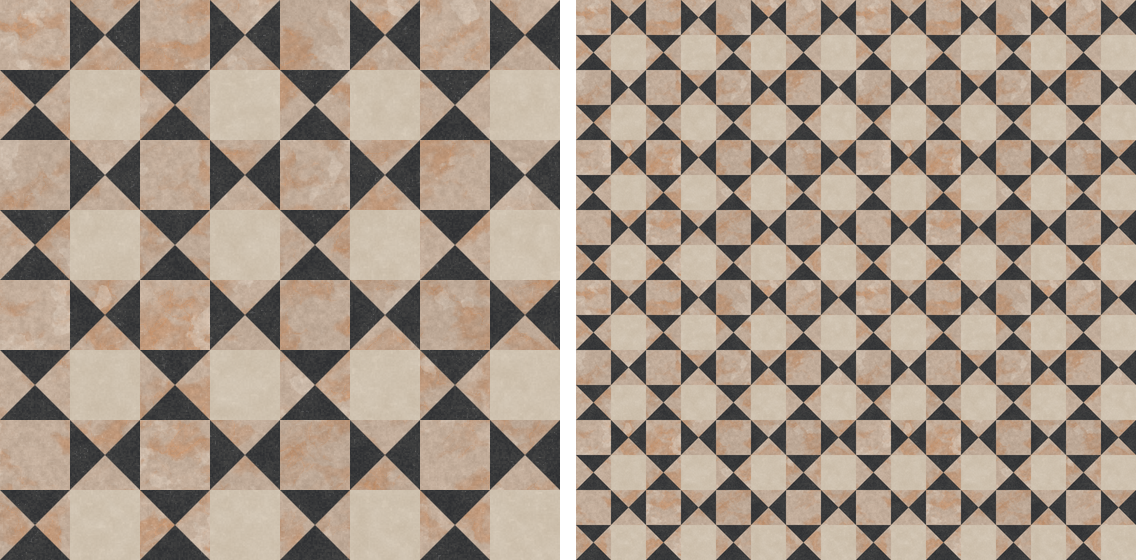
Left, the tile; right, the same tile 2 across and 2 down.
Give the GLSL for this pattern, as a three.js fragment shader.

```glsl
// Stone floor of 8 by 8 cells: tan and cream squares alternate with hourglass cells
// cut by their diagonals into two charcoal and two tan triangles. Every piece has
// its own seeded grain, which stops at the piece's edge, so the whole floor tiles.
varying vec2 vUv;

const float CELLS = 8.0;
const vec3 TAN = vec3(0.757, 0.674, 0.602);
const vec3 RUST = vec3(0.735, 0.602, 0.500);
const vec3 VEIN = vec3(0.780, 0.570, 0.410);
const vec3 CHALK = vec3(0.830, 0.770, 0.710);
const vec3 CREAM = vec3(0.810, 0.758, 0.686);
const vec3 COAL = vec3(0.185, 0.190, 0.200);
const vec3 ASH = vec3(0.262, 0.262, 0.260);

float hash(vec2 p) {
  vec3 h = fract(p.xyx * 0.1031);
  h += dot(h, h.yzx + 33.33);
  return fract((h.x + h.y) * h.z);
}

float noise(vec2 p) {
  vec2 i = floor(p), f = fract(p);
  f = f * f * (3.0 - 2.0 * f);
  return mix(mix(hash(i), hash(i + vec2(1.0, 0.0)), f.x),
             mix(hash(i + vec2(0.0, 1.0)), hash(i + 1.0), f.x), f.y);
}

float fbm(vec2 p) {
  float sum = 0.0, amp = 0.5;
  for (int i = 0; i < 5; i++) {
    sum += amp * noise(p);
    p = mat2(1.6, 1.2, -1.2, 1.6) * p + 7.3;
    amp *= 0.5;
  }
  return sum / 0.97;
}

// Shifts the grain to a different place for each piece
vec2 pieceSeed(vec2 cell, float side) {
  vec2 id = cell + vec2(11.0 * side + 30.0, 5.0);
  return 90.0 * vec2(hash(id), hash(id + 47.0)) + 5.0;
}

// Tan marble: rusty clouds, thin veins, rare chalky patches and fine grain
vec3 tanMarble(vec2 q, vec2 seed) {
  vec2 m = q + seed;
  float warp = fbm(m * 3.0);
  float cloud = fbm(m * vec2(2.4, 3.6) + 1.6 * warp);
  float crack = abs(fbm(m * 2.6 + warp + 19.0) - 0.5);
  float vein = (1.0 - smoothstep(0.0, 0.025, crack)) * smoothstep(0.42, 0.62, cloud);
  float patches = smoothstep(0.66, 0.71, fbm(m * 2.2 + 41.0));
  float speck = smoothstep(0.80, 0.95, noise(m * 26.0));
  vec3 c = mix(TAN, RUST, smoothstep(0.42, 0.70, cloud));
  c = mix(c, VEIN, 0.45 * vein + 0.30 * smoothstep(0.62, 0.80, cloud));
  c = mix(c, CHALK, 0.55 * patches + 0.25 * speck);
  c += 0.10 * (fbm(m * 13.0) - 0.5) + 0.045 * (noise(m * 46.0) - 0.5);
  return c * (0.98 + 0.04 * hash(floor(seed * 10.0)));
}

// Cream limestone: quiet mottling with faint pale flecks
vec3 creamStone(vec2 q, vec2 seed) {
  vec2 m = q + seed;
  float fleck = smoothstep(0.75, 0.95, noise(m * 18.0));
  float mottle = fbm(m * 5.0) - 0.5;
  return CREAM + mottle * vec3(0.05, 0.06, 0.075) + 0.018 * fleck
       + 0.025 * (noise(m * 44.0) - 0.5);
}

// Charcoal granite: dense light specks over slow tonal drift
vec3 charcoal(vec2 q, vec2 seed) {
  vec2 m = q + seed;
  float drift = fbm(m * 4.0) - 0.5;
  float grain = noise(m * 47.0);
  float speck = smoothstep(0.78, 1.0, noise(m * 39.0 + 23.0));
  vec3 c = mix(COAL, ASH, clamp(grain + 0.9 * drift, 0.0, 1.0));
  return c + 0.10 * speck * smoothstep(-0.15, 0.2, drift);
}

// Colour of one cell; q runs from -0.5 to 0.5 inside it
vec3 cellColor(vec2 cell, vec2 q, float soft) {
  vec2 parity = mod(cell, 2.0);
  if (parity.x > parity.y) return creamStone(q, pieceSeed(cell, 0.0));
  if (parity.x < parity.y) return tanMarble(q, pieceSeed(cell, 0.0));

  // Hourglass: dark triangles lie left and right in odd cells, else above and below
  vec2 axis = parity.x > 0.5 ? q : q.yx;
  float across = (abs(axis.x) - abs(axis.y)) * 0.7071;
  float dark = smoothstep(-soft, soft, across);
  vec3 light = tanMarble(q, pieceSeed(cell, axis.y < 0.0 ? 1.0 : 2.0));
  vec3 deep = charcoal(q, pieceSeed(cell, axis.x < 0.0 ? 3.0 : 4.0));
  return mix(light, deep, dark);
}

void main() {
  vec2 p = vUv * CELLS;
  vec2 width = max(fwidth(p), vec2(0.0001));
  float soft = 0.7 * max(width.x, width.y);

  // Blend the cells that meet at the nearest corner by their coverage
  vec2 corner = floor(p + 0.5);
  vec2 cover = clamp((p - corner) / width + 0.5, 0.0, 1.0);
  vec3 color = vec3(0.0);
  for (int j = 0; j < 2; j++) {
    for (int i = 0; i < 2; i++) {
      vec2 pick = vec2(float(i), float(j));
      vec2 part = mix(1.0 - cover, cover, pick);
      vec2 cell = corner - 1.0 + pick;
      float weight = part.x * part.y;
      if (weight > 0.0) color += weight * cellColor(mod(cell, CELLS), p - cell - 0.5, soft);
    }
  }
  gl_FragColor = vec4(color, 1.0);
}
```
